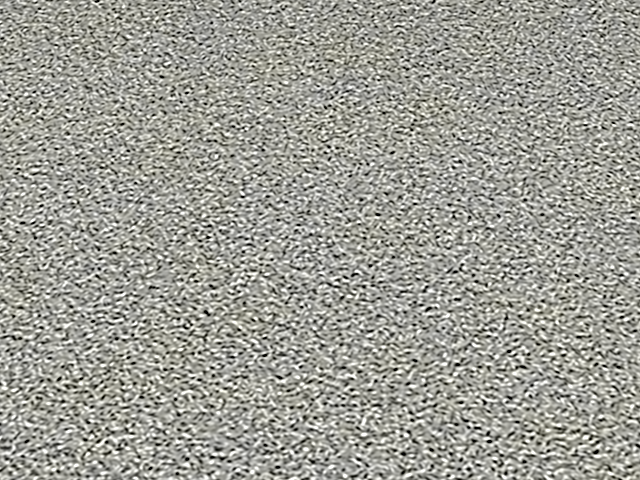
Reproduce this texture procedurally as a Shadertoy shader.

```glsl
// Fine pale gravel seen at a slant, its grains shrinking toward the top.
// Every cell scatters one short light or dark grain with a contrasting rim;
// their normalised sum sets the tone, and broad noise adds faint stains.

const float GRAIN_DENSITY = 135.0;   // cells per canvas height at the bottom
const float RECESSION     = 0.35;    // growth of density toward the top
const vec2  GRAIN_SIZE    = vec2(0.68, 0.46);  // length and thickness, in cells
const vec2  RIM           = vec2(0.25, 0.60);  // opposite tone at ends and sides
const float TILT          = 1.20;    // largest grain angle, in radians
const float MEAN_TONE     = 0.628;
const float CONTRAST_NEAR = 0.202;
const float CONTRAST_FAR  = 0.162;
const float SKEW          = 0.010;   // lengthens the dark end of the tones
const float STAIN_TONE    = 0.020;
const vec3  STONE_TINT    = vec3(0.003, 0.003, -0.029);
const vec3  OCHRE_TINT    = vec3(0.008, 0.004, -0.030);
const float PI            = 3.14159265;

vec4 hash4(vec2 p) {
    vec4 q = fract(p.xyxy * vec4(0.1031, 0.1030, 0.0973, 0.1099));
    q += dot(q, q.wzxy + 33.33);
    return fract((q.xxyz + q.yzzw) * q.zywx);
}

float valueNoise(vec2 p) {
    vec2 cell = floor(p);
    vec2 f = fract(p);
    f = f * f * (3.0 - 2.0 * f);
    float low  = mix(hash4(cell).x, hash4(cell + vec2(1.0, 0.0)).x, f.x);
    float high = mix(hash4(cell + vec2(0.0, 1.0)).x, hash4(cell + 1.0).x, f.x);
    return mix(low, high, f.y);
}

float fbm(vec2 p) {
    float sum = 0.0;
    float weight = 0.5;
    for (int i = 0; i < 4; i++) {
        sum += weight * valueNoise(p);
        p = p * 2.03 + 17.3;
        weight *= 0.5;
    }
    return sum / 0.9375;
}

// One grain: a soft oval spot whose outskirts swing to the opposite tone
float grainShape(vec2 offset, float angle) {
    float c = cos(angle);
    float s = sin(angle);
    vec2 t = vec2(c * offset.x + s * offset.y, c * offset.y - s * offset.x);
    t /= GRAIN_SIZE;
    return (1.0 - dot(RIM, t * t)) * exp(-0.5 * dot(t, t));
}

// Sum of scattered grains, scaled to zero mean and unit deviation
float grainField(vec2 p) {
    vec2 home = floor(p);
    float sum = 0.0;
    for (int y = -2; y <= 2; y++) {
        for (int x = -2; x <= 2; x++) {
            vec2 cell = home + vec2(x, y);
            vec4 place = hash4(cell + 71.0);
            vec4 extra = hash4(cell + 389.0);
            float angle = (place.z + extra.x - 1.0) * TILT;
            float brightness = 2.0 * place.w - 1.0;
            sum += brightness * grainShape(p - cell - place.xy, angle);
        }
    }
    float rimEnergy = 1.0 - RIM.x - RIM.y + 0.75 * dot(RIM, RIM) + 0.5 * RIM.x * RIM.y;
    float energy = PI * GRAIN_SIZE.x * GRAIN_SIZE.y * rimEnergy;
    return sum / sqrt(energy / 3.0);
}

// Ground coordinates: density rises with height in both directions
vec2 groundPlane(vec2 uv) {
    float rise = 1.0 + RECESSION * uv.y;
    float depth = uv.y + 0.5 * RECESSION * uv.y * uv.y;
    return GRAIN_DENSITY * vec2(uv.x * rise, depth) + 300.0;
}

void mainImage(out vec4 fragColor, in vec2 fragCoord) {
    vec2 uv = fragCoord / iResolution.y;
    uv.x -= 0.5 * iResolution.x / iResolution.y;
    vec2 ground = groundPlane(uv);

    // Grain tone
    float grain = grainField(ground);
    float contrast = mix(CONTRAST_NEAR, CONTRAST_FAR, uv.y);
    float tone = MEAN_TONE + contrast * grain - SKEW * grain * grain;

    // Broad stains and a slightly duller far edge
    float stain = fbm(ground * vec2(0.035, 0.06)) - 0.5;
    tone += STAIN_TONE * stain - 0.020 * smoothstep(0.75, 1.0, uv.y);

    // Warm and cool patches
    float patches = fbm(ground * vec2(0.05, 0.08) + 53.0) - 0.5;
    float flecks = valueNoise(ground * 0.28 + 11.0) - 0.5;
    vec3 color = vec3(tone) + STONE_TINT + OCHRE_TINT * (1.3 * patches + 0.7 * flecks);

    fragColor = vec4(clamp(color, 0.0, 1.0), 1.0);
}
```
